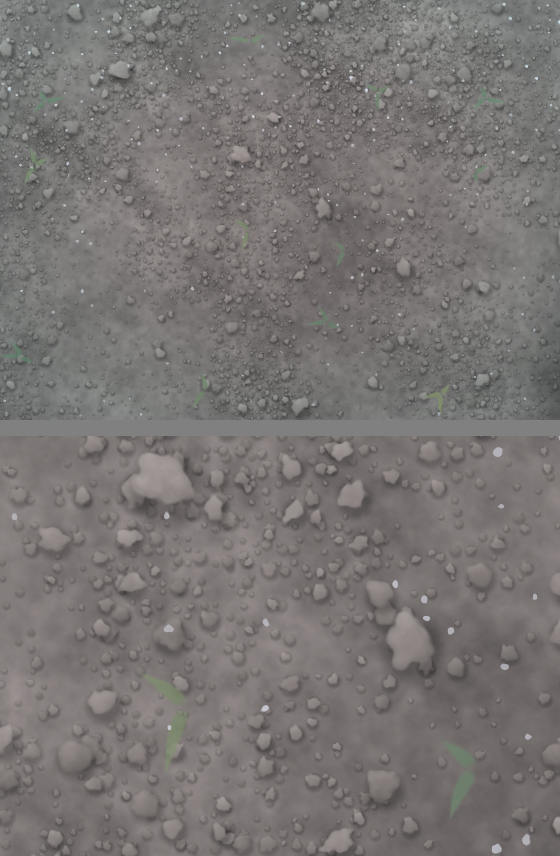
Top, the full canvas; bottom, a detail of the centre.
Write a WebGL 2 fragment shader that draws this texture.

```glsl
#version 300 es
precision highp float;
// Dry crumbly soil seen from above: layered noise for the ground, jittered
// grids of lumpy clods at several sizes, then pale mineral specks and a
// sparse scatter of small seedlings made of tapered, bent blades.
uniform vec2 u_resolution;
out vec4 fragColor;

vec3 hash3(vec2 p) {
  vec3 q = fract(p.xyx * vec3(0.1031, 0.1030, 0.0973));
  q += dot(q, q.yxz + 33.33);
  return fract((q.xxy + q.yzz) * q.zyx);
}

float noise(vec2 p) {
  vec2 i = floor(p), f = fract(p);
  f = f * f * (3.0 - 2.0 * f);
  return mix(mix(hash3(i).x, hash3(i + vec2(1, 0)).x, f.x),
             mix(hash3(i + vec2(0, 1)).x, hash3(i + vec2(1, 1)).x, f.x), f.y);
}

float fbm(vec2 p) {
  float sum = 0.0, amp = 0.5;
  for (int i = 0; i < 5; i++) {
    sum += amp * noise(p);
    p = mat2(1.6, 1.2, -1.2, 1.6) * p + 7.3;
    amp *= 0.5;
  }
  return sum;
}

mat2 rot(float a) { return mat2(cos(a), sin(a), -sin(a), cos(a)); }

// How crumbly the ground is: loose rows above, smoother patches below
float crumble(vec2 p) {
  float patches = 0.15 + 0.85 * smoothstep(0.32, 0.6, fbm(p * 5.0 + 3.0));
  float rows = 0.6 + 0.5 * smoothstep(0.45, 0.75, p.y) + 0.3 * smoothstep(0.25, 0.08, p.y);
  return patches * rows * (1.0 - 0.6 * smoothstep(1.1, 1.3, p.x));
}

// One jittered grid of clods, each with a soft shadow and a lit upper side
vec3 clods(vec3 col, vec2 p, float scale, float density, float relief) {
  vec2 g = p * scale, cell = floor(g);
  float blur = 0.8 * scale / u_resolution.y;
  for (int j = -1; j <= 1; j++)
  for (int i = -1; i <= 1; i++) {
    vec2 id = cell + vec2(i, j);
    vec3 h = hash3(id + scale * 3.7), k = hash3(id + scale * 9.1 + 50.0);
    if (k.x > density * crumble((id + 0.5) / scale)) continue;
    float r = mix(0.2, 0.42, h.z * h.z);
    vec2 d = g - id - 0.5 - (h.xy - 0.5) * 0.65;
    vec2 q = rot(k.y * 6.28) * d;
    q.y *= 1.0 + 0.4 * k.z;
    float a = atan(q.y, q.x);
    float lump = 1.0 + 0.09 * sin(3.0 * a + h.x * 6.3) + 0.06 * sin(5.0 * a + h.y * 6.3);
    float l = length(q) * lump + 0.35 * r * (noise(g * 7.0) - 0.5);
    float shadow = smoothstep(1.4 * r + blur, 0.7 * r, length(d - r * vec2(0.12, -0.32)));
    col *= 1.0 - 0.27 * relief * shadow;
    float body = smoothstep(r + blur, r * 0.85 - blur, l);
    float light = dot(d / r, vec2(-0.2, 0.5)) * 0.13 - 0.05 * smoothstep(0.5, 1.0, l / r);
    vec3 stone = vec3(0.56, 0.55, 0.545) + (k.z - 0.5) * 0.11 + light;
    stone += 0.12 * (fbm(p * 90.0) - 0.48);
    col = mix(col, stone, body * relief);
  }
  return col;
}

// Pale ragged specks, mostly in the loose upper ground
vec3 specks(vec3 col, vec2 p) {
  vec2 g = p * 34.0, id = floor(g);
  vec3 h = hash3(id + 211.0), k = hash3(id + 407.0);
  float chance = 0.06 + 0.16 * smoothstep(0.4, 0.8, p.y);
  float r = mix(0.07, 0.14, h.z * h.z), blur = 0.7 * 34.0 / u_resolution.y;
  vec2 d = fract(g) - 0.2 - 0.6 * h.xy;
  float l = length(d * vec2(1.0, 0.75 + 0.5 * k.y)) + 0.08 * (noise(g * 9.0) - 0.5);
  float m = smoothstep(r + blur, r - blur, l);
  return mix(col, vec3(0.78, 0.81, 0.85), m * step(k.x, chance) * (0.55 + 0.4 * k.z));
}

// Coverage of a bent blade growing along +x from the origin
float blade(vec2 p, float len, float width) {
  float t = clamp(p.x / len, 0.0, 1.0);
  p.y -= 0.18 * len * t * t;
  float w = width * sqrt(t) * (1.0 - t) * 2.2;
  float d = length(vec2(p.x - t * len, p.y)) - w;
  return smoothstep(0.002, -0.002, d) * smoothstep(0.0, 0.2, t);
}

vec3 seedlings(vec3 col, vec2 p) {
  for (int n = 0; n < 12; n++) {
    vec2 id = vec2(n % 4, n / 4);
    vec3 h = hash3(id + 31.0), k = hash3(id + 77.0);
    vec2 d = p - (id + 0.15 + 0.7 * h.xy) * vec2(0.333, 0.333);
    vec3 leaf = mix(vec3(0.38, 0.5, 0.42), vec3(0.53, 0.57, 0.4), k.x * k.x);
    for (int b = 0; b < 3; b++) {
      if (b == 2 && k.z < 0.55) continue;
      float angle = h.z * 6.28 + float(b) * (1.7 + k.y);
      float len = mix(0.025, 0.055, fract(k.z * 7.0 + float(b) * 0.37));
      vec2 q = rot(-angle) * d;
      col = mix(col, leaf + 0.8 * q.x, 0.75 * blade(q, len, 0.0065));
    }
  }
  return col;
}

void main() {
  vec2 p = gl_FragCoord.xy / u_resolution.y;
  vec2 uv = gl_FragCoord.xy / u_resolution;
  // Ground: broad drifts, slanted smears and fine grain
  float tone = 0.464 + 0.21 * (fbm(p * 3.0 + 11.0) - 0.48);
  tone += 0.15 * (fbm(rot(0.6) * p * vec2(9.0, 16.0)) - 0.48);
  tone += (0.11 + 0.09 * crumble(p)) * (fbm(p * 70.0) - 0.48);
  vec3 col = tone * vec3(1.01, 0.99, 0.985);
  // Clods from crumbs to the largest lumps
  col = clods(col, p, 95.0, 0.8, 0.55);
  col = clods(col, p, 54.0, 0.7, 0.75);
  col = clods(col, p, 30.0, 0.42, 0.85);
  col = clods(col, p, 15.0, 0.2, 0.9);
  col = seedlings(col, p);
  col = specks(col, p);
  // Cooler, greener margins and a dim lower right edge
  float margin = smoothstep(0.15, 0.65, length(uv - vec2(0.52, 0.5)));
  col *= mix(vec3(1.02, 0.985, 0.985), vec3(0.97, 1.015, 1.005), margin);
  col *= 0.965 + 0.1 * uv.y - 0.25 * smoothstep(0.92, 1.02, uv.x) * smoothstep(0.5, 0.2, uv.y);
  fragColor = vec4(col, 1.0);
}
```
